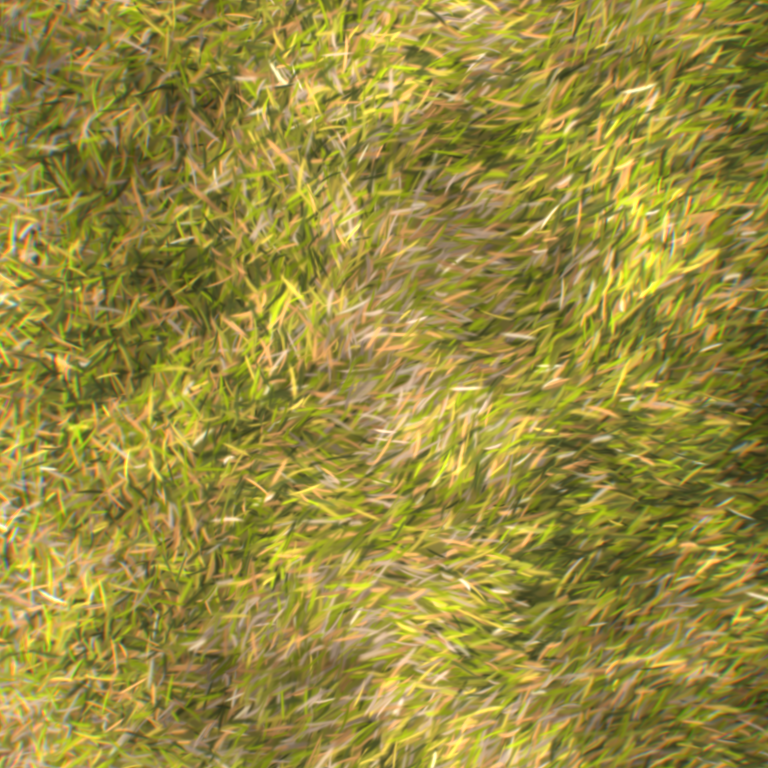
A three.js fragment shader for this texture:

```glsl
// Matted meadow grass seen from above: layers of thin, soft, jittered blades
// are laid over a pale thatch. Noise steers their lean, dryness and shade,
// and a slight lens fringe splits the colours towards the sides.
varying vec2 vUv;

const int LAYERS = 18;
const float CELLS = 32.0;

vec3 hash3(vec2 p) {
  vec3 q = fract(p.xyx * vec3(0.1031, 0.1030, 0.0973));
  q += dot(q, q.yxz + 33.33);
  return fract((q.xxy + q.yzz) * q.zyx);
}

float noise(vec2 p) {
  vec2 i = floor(p), f = fract(p);
  f = f * f * (3.0 - 2.0 * f);
  float low = mix(hash3(i).x, hash3(i + vec2(1.0, 0.0)).x, f.x);
  float high = mix(hash3(i + vec2(0.0, 1.0)).x, hash3(i + 1.0).x, f.x);
  return mix(low, high, f.y);
}

float fbm(vec2 p) {
  return 0.55 * noise(p) + 0.3 * noise(p * 2.1 + 17.0) + 0.15 * noise(p * 4.3 + 41.0);
}

// Lean of a blade: combed to the right, steeper and tangled on the left
float leanAngle(vec2 p, float random) {
  float combed = smoothstep(0.2, 0.6, p.x + 0.25 * (0.5 - p.y));
  float spread = mix(2.6, 1.3, combed);
  return mix(0.85, 0.38, combed) + 1.7 * (noise(p * 5.0 + 8.0) - 0.5)
       + spread * (random - 0.5);
}

// Palette from shadowed green to dry stalk
vec3 grassColor(float pick) {
  vec3 shadow = vec3(0.27, 0.29, 0.14);
  vec3 lime = vec3(0.55, 0.61, 0.08);
  vec3 olive = vec3(0.52, 0.51, 0.18);
  vec3 gold = vec3(0.77, 0.67, 0.26);
  vec3 straw = vec3(0.80, 0.57, 0.34);
  vec3 dry = vec3(0.68, 0.58, 0.49);
  vec3 color = mix(shadow, lime, step(0.16, pick));
  color = mix(color, olive, step(0.36, pick));
  color = mix(color, gold, step(0.54, pick));
  color = mix(color, straw, step(0.68, pick));
  return mix(color, dry, step(0.85, pick));
}

// Broad light and shade, small hollows and a darker right border
float clumpShade(vec2 p) {
  float shade = 0.50 + 0.90 * fbm(p * vec2(5.0, 6.5) + 3.0);
  shade += 0.34 * (noise(p * vec2(17.0, 23.0) + 61.0) - 0.5);
  return shade + 0.14 - 0.24 * smoothstep(0.86, 1.0, p.x);
}

void main() {
  vec2 uv = vUv;
  vec3 color = vec3(0.46, 0.42, 0.20) * clumpShade(uv);
  vec2 fringe = (uv - 0.5) * vec2(0.012, 0.005) * abs(uv.x - 0.5);

  for (int layer = 0; layer < LAYERS; layer++) {
    float level = float(layer);
    vec2 offset = level * vec2(37.37, 53.71);
    vec2 home = floor(uv * CELLS + offset);

    for (int k = 0; k < 9; k++) {
      vec2 cell = home + vec2(mod(float(k), 3.0), floor(float(k) / 3.0)) - 1.0;
      vec3 place = hash3(cell);
      vec3 look = hash3(cell + 211.7);
      vec2 root = (cell + place.xy - offset) / CELLS;

      // Blade frame, gently bent along its length
      float angle = leanAngle(root, place.z);
      vec2 along = vec2(cos(angle), sin(angle));
      vec2 normal = vec2(-along.y, along.x);
      float halfLength = mix(0.35, 0.98, look.x) / CELLS;
      float t = dot(uv - root, along) / halfLength;
      if (abs(t) > 1.0) continue;
      float across = dot(uv - root, normal) + (look.y - 0.5) * 0.008 * t * t;
      if (abs(across) > 0.009) continue;

      // Soft tapered coverage, one value for each fringed channel
      float width = mix(0.0021, 0.0038, look.z) * (1.0 - 0.3 * t * t);
      vec3 shifted = (across + dot(fringe, normal) * vec3(-1.0, 0.0, 1.0)) / width;
      vec3 cover = exp(-shifted * shifted);
      cover *= 0.76 * (1.0 - smoothstep(0.4, 1.0, abs(t)));

      // Blade colour: dry and green patches, pale glints and depth
      vec3 tint = hash3(cell + 97.3);
      float dryness = fbm(root * 6.0 + 29.0) - 0.5 + 0.3 * (0.45 - root.x) * root.y;
      vec3 blade = grassColor(tint.x + 0.9 * dryness);
      blade = mix(blade, vec3(0.86, 0.78, 0.70), 0.8 * step(0.97, tint.z));
      blade *= mix(0.76, 1.26, tint.y) * mix(0.72, 1.13, level / float(LAYERS - 1));
      color = mix(color, blade * clumpShade(root), cover);
    }
  }
  gl_FragColor = vec4(clamp(color, 0.0, 1.0), 1.0);
}
```
